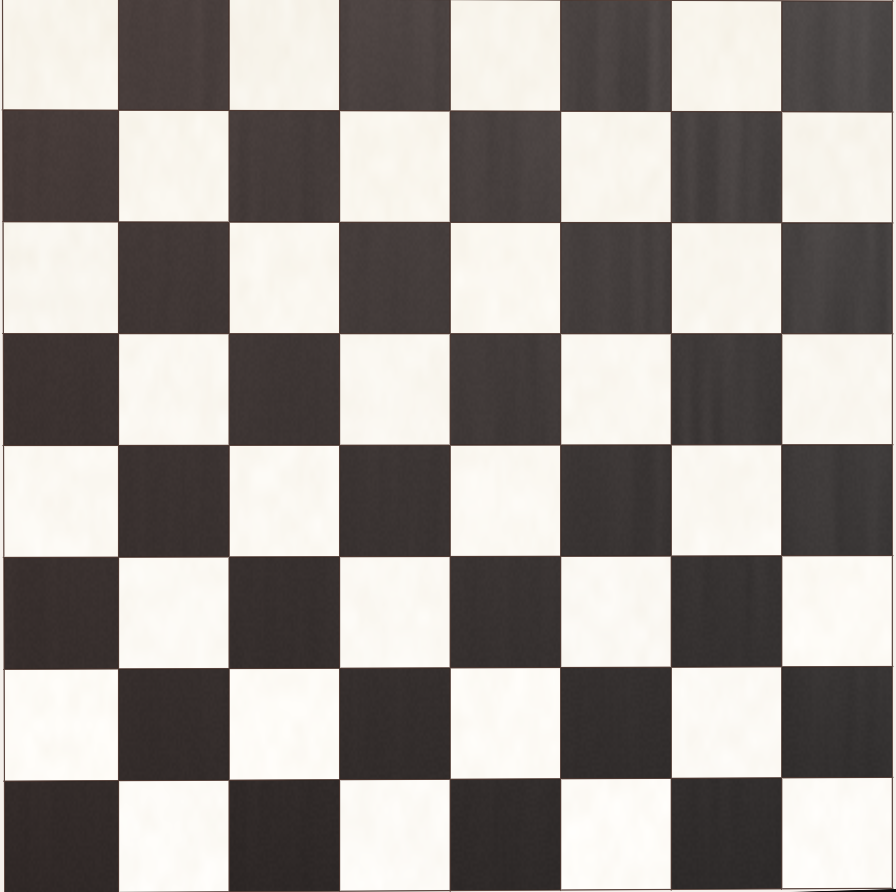
Reproduce this pattern procedurally as a WebGL 1 fragment shader.

```glsl
precision highp float;

uniform vec2 u_resolution;

#define TILES 8.0
#define FIRST_JOINT 0.1323
#define COLUMN_PITCH 0.12337
#define JOINT_HALF_WIDTH 0.0007
#define JOINT_STRENGTH 0.8
#define STREAK_AMOUNT 0.055
#define MOTTLE_AMOUNT 0.022
#define GRAIN_AMOUNT 0.018
#define JOINT_COLOR vec3(0.24, 0.14, 0.11)
#define MARGIN_COLOR vec3(0.96, 0.94, 0.92)

float hash(vec2 p) {
    return fract(sin(dot(p, vec2(127.1, 311.7))) * 43758.5453);
}

float noise(vec2 p) {
    vec2 i = floor(p);
    vec2 f = fract(p);
    f = f * f * (3.0 - 2.0 * f);
    return mix(mix(hash(i), hash(i + vec2(1.0, 0.0)), f.x),
               mix(hash(i + vec2(0.0, 1.0)), hash(i + vec2(1.0, 1.0)), f.x), f.y);
}

// Board coordinates in tiles, with a wider first column and a slight keystone.
vec2 boardCoords(vec2 p) {
    float left = 0.0028 + 0.0024 * p.y;
    float column = p.x < FIRST_JOINT
        ? (p.x - left) / (FIRST_JOINT - left)
        : 1.0 + (p.x - FIRST_JOINT) / COLUMN_PITCH;
    float top = mix(-0.0022, 0.0013, p.x);
    float rowPitch = mix(0.12542, 0.12431, p.x);
    return vec2(column, (p.y - top) / rowPitch);
}

// Signed distance to the nearest joint, positive in even tiles.
vec2 alternating(vec2 board) {
    return 0.5 - abs(mod(board + 0.5, 2.0) - 1.0);
}

vec3 darkWood(vec2 p, vec2 tile) {
    float level = mix(0.305, 0.185, p.y) + 0.04 * (p.x - 0.5) * (1.0 - p.y);
    vec3 tint = mix(vec3(1.0, 0.84, 0.81), vec3(0.95, 0.90, 0.89), p.x);
    // Vertical figure, strongest toward the upper right.
    float seed = hash(tile) * 40.0;
    float wobble = 0.5 * noise(p * vec2(8.0, 14.0) + seed);
    float streak = noise(vec2(p.x * 85.0 + wobble + seed, p.y * 5.0 + seed)) - 0.5;
    float figure = 0.2 + 0.8 * smoothstep(-0.3, 0.8, p.x - p.y);
    float grain = noise(p * vec2(420.0, 300.0)) - 0.5;
    level += 0.012 * (hash(tile + 3.7) - 0.5);
    level += STREAK_AMOUNT * figure * streak + GRAIN_AMOUNT * grain;
    return level * tint;
}

vec3 lightWood(vec2 p, vec2 tile) {
    vec3 base = mix(vec3(0.972, 0.957, 0.922), vec3(0.995, 0.987, 0.972), p.y);
    float seed = hash(tile + 9.1) * 30.0;
    float mottle = noise(p * vec2(60.0, 38.0) + seed) - 0.5;
    mottle += 0.5 * (noise(p * vec2(150.0, 70.0) + seed) - 0.5);
    base += 0.008 * (hash(tile + 5.3) - 0.5);
    return base + MOTTLE_AMOUNT * mottle * vec3(0.6, 0.8, 1.2);
}

void main() {
    vec2 p = gl_FragCoord.xy / u_resolution;
    p.y = 1.0 - p.y;
    float pixel = 1.0 / min(u_resolution.x, u_resolution.y);

    vec2 board = boardCoords(p);
    vec2 tile = floor(board);
    vec2 pitch = vec2(board.x < 1.0 ? FIRST_JOINT - 0.004 : COLUMN_PITCH, 0.1249);

    // Checkered squares
    vec2 edge = alternating(board) * pitch;
    vec2 side = clamp(edge / (0.6 * pixel), -1.0, 1.0);
    float lightness = 0.5 + 0.5 * side.x * side.y;
    vec3 color = mix(darkWood(p, tile), lightWood(p, tile), lightness);

    // Pale margin outside the board
    vec2 outside = max(-board, board - TILES) * pitch;
    float border = max(outside.x, outside.y);
    color = mix(color, MARGIN_COLOR, smoothstep(-0.5 * pixel, 0.5 * pixel, border));

    // Thin joints and outline
    float joint = min(abs(edge.x), abs(edge.y));
    float line = 1.0 - smoothstep(-0.6 * pixel, 0.6 * pixel, joint - JOINT_HALF_WIDTH);
    line *= 1.0 - smoothstep(0.0, pixel, border - JOINT_HALF_WIDTH);
    color = mix(color, min(color, JOINT_COLOR), JOINT_STRENGTH * line);

    // Shadow sliver under the lower right corner
    float sliver = p.y - 1.0 + 0.028 * (p.x - 0.88);
    color = mix(color, vec3(0.06, 0.05, 0.05), smoothstep(-0.5 * pixel, 0.5 * pixel, sliver));

    gl_FragColor = vec4(clamp(color, 0.0, 1.0), 1.0);
}
```
